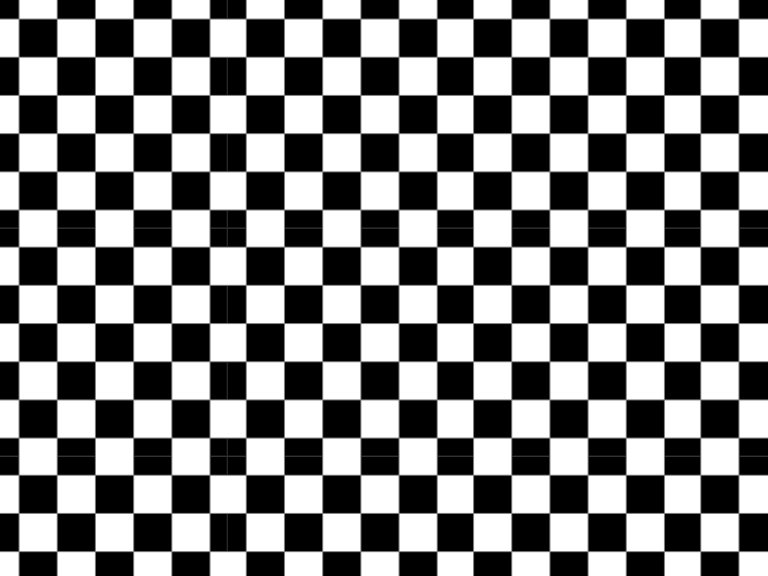
Write a WebGL 2 fragment shader that draws this pattern.

```glsl
#version 300 es
precision highp float;

uniform vec2 u_resolution;
out vec4 fragColor;

// Signed distance to the nearest square edge, alternating in sign along each axis
vec2 alternatingDistance(vec2 q) {
    float pitch = 0.0663;
    vec2 cell = (q - 0.0331) / pitch;
    return pitch * (abs(mod(cell + 0.5, 2.0) - 1.0) - 0.5);
}

float hairline(float dist, float pixel) {
    return clamp((0.0008 - dist) / pixel + 0.5, 0.0, 1.0);
}

void main() {
    float pixel = 1.0 / u_resolution.y;
    // Tiles are laid from the top left corner
    vec2 p = vec2(gl_FragCoord.x, u_resolution.y - gl_FragCoord.y) * pixel;
    vec2 tile = vec2(0.3945, 0.3960);

    // Checkerboard; the squares that span a tile joint are slightly narrower
    vec2 side = alternatingDistance(mod(p, tile));
    vec2 ramp = clamp(side / max(0.7 * pixel, 0.0018), -1.0, 1.0);
    float shade = 0.5 - 0.5 * ramp.x * ramp.y;

    // Faint joints, seen only on black: one upright, and one below each tile row
    float joint = max(1.0, round(p.y / tile.y)) * tile.y;
    float across = 0.30 * hairline(abs(p.y - joint), pixel);
    float upright = 0.22 * hairline(abs(p.x - tile.x), pixel);
    shade = max(shade, max(across, upright));

    fragColor = vec4(vec3(shade), 1.0);
}
```
